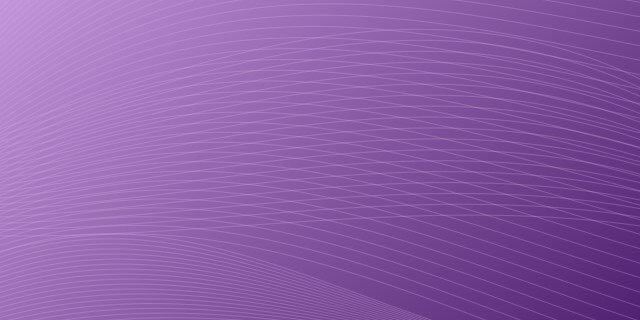
A WebGL 2 fragment shader for this background:

```glsl
#version 300 es
precision highp float;
// Violet diagonal gradient overlaid with three families of thin flowing lines.
// Each family blends evenly from one cubic Bezier height curve to another, so
// the nearest line and its distance follow directly from the local spacing.

uniform vec2 u_resolution;
out vec4 fragColor;

// Background gradient, from the upper left to the lower right corner
const vec3 LILAC = vec3(0.76, 0.58, 0.85);
const vec3 PLUM = vec3(0.31, 0.13, 0.44);

// Line style, lengths in units of the canvas height
const vec3 LINE_COLOR = vec3(0.85, 0.68, 0.89);
const float LINE_OPACITY = 0.27;
const float LINE_WIDTH = 0.0033;

// Bezier heights at four even steps across the canvas: first and last line
const vec4 ARC_FIRST = vec4(0.661, 1.141, 0.987, 0.857);
const vec4 ARC_LAST = vec4(0.214, 0.404, 0.057, -0.185);
const vec4 WAVE_FIRST = vec4(0.596, 0.828, 1.078, 0.753);
const vec4 WAVE_LAST = vec4(0.263, 0.255, 0.388, 0.294);
const vec4 HILL_FIRST = vec4(0.211, 0.458, -0.156, -0.120);
const vec4 HILL_LAST = vec4(-0.102, 0.047, -0.078, -0.224);

// Number of gaps between first and last line
const float ARC_GAPS = 23.0;
const float WAVE_GAPS = 17.0;
const float HILL_GAPS = 20.0;
const float ARCS_ABOVE = 20.0; // extra arcs continued past the first one

float bezier(vec4 h, float t) {
    float s = 1.0 - t;
    return dot(h, vec4(s * s * s, 3.0 * s * s * t, 3.0 * s * t * t, t * t * t));
}

float bezierSlope(vec4 h, float t) {
    float s = 1.0 - t;
    return 3.0 * dot(h.yzw - h.xyz, vec3(s * s, 2.0 * s * t, t * t));
}

// Coverage of the nearest line in a family; t runs 0..1 across the canvas
float lineFamily(float y, float t, vec4 first, vec4 last, float gaps, float extra) {
    float aspect = u_resolution.x / u_resolution.y;
    float pixel = 1.0 / u_resolution.y;
    float top = bezier(first, t);
    float spacing = max((top - bezier(last, t)) / gaps, 0.0001);
    float index = clamp(round((top - y) / spacing), -extra, gaps);

    // Vertical offset corrected by the slope gives the distance to the line
    float slope = bezierSlope(mix(first, last, index / gaps), t) / aspect;
    float dist = abs(y - top + index * spacing) / sqrt(1.0 + slope * slope);
    float edge = clamp((0.5 * (LINE_WIDTH + pixel) - dist) / pixel, 0.0, 1.0);
    return edge * min(LINE_WIDTH / pixel, 1.0);
}

void main() {
    vec2 p = gl_FragCoord.xy / u_resolution.y;
    float aspect = u_resolution.x / u_resolution.y;
    float t = p.x / aspect;

    // Gradient along the 45 degree diagonal
    vec3 color = mix(LILAC, PLUM, (p.x + 1.0 - p.y) / (aspect + 1.0));

    // Overlapping line families, composited one after another
    float arcs = lineFamily(p.y, t, ARC_FIRST, ARC_LAST, ARC_GAPS, ARCS_ABOVE);
    float waves = lineFamily(p.y, t, WAVE_FIRST, WAVE_LAST, WAVE_GAPS, 0.0);
    float hills = lineFamily(p.y, t, HILL_FIRST, HILL_LAST, HILL_GAPS, 0.0);
    color = mix(color, LINE_COLOR, LINE_OPACITY * arcs);
    color = mix(color, LINE_COLOR, LINE_OPACITY * waves);
    color = mix(color, LINE_COLOR, LINE_OPACITY * hills);

    fragColor = vec4(color, 1.0);
}
```
